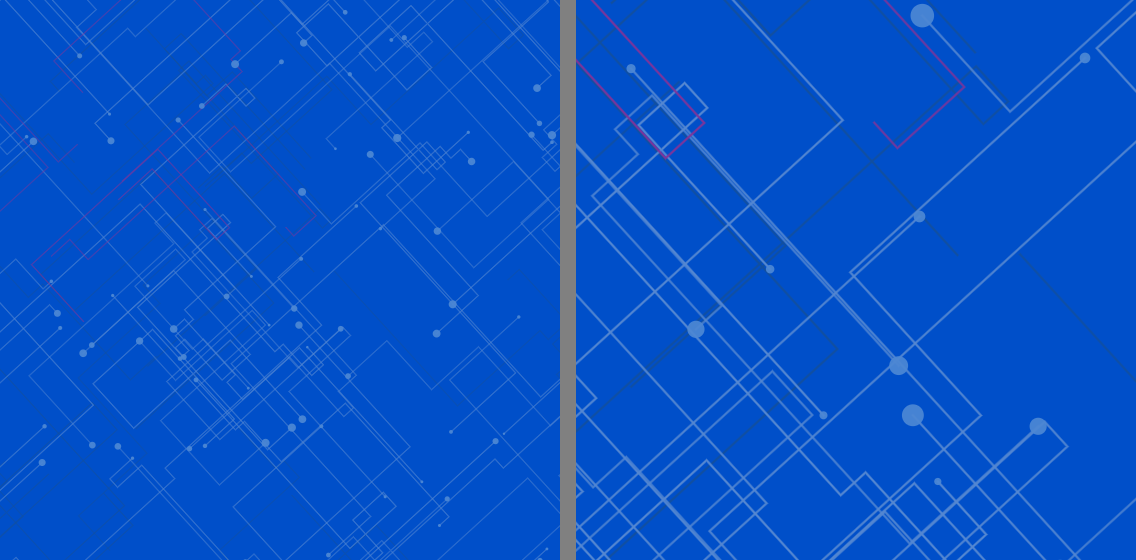
Left, the full canvas; right, a detail of the centre.
Write a Shadertoy shader that draws this background.

```glsl
// Blue backdrop with a slanted circuit of thin right-angled traces and node dots.
#define TILT 0.74
#define DARK_PATHS 24
#define LIGHT_PATHS 76
#define RED_PATHS 4
#define GROUP_SIZE 4
#define GROUP_SPREAD 0.26
#define HALF_WIDTH 0.00066
#define BASE vec3(0.0, 0.31, 0.79)
#define DARK vec3(0.07, 0.31, 0.62)
#define LIGHT vec3(0.33, 0.53, 0.82)
#define RED vec3(0.50, 0.20, 0.60)
#define DOT vec3(0.30, 0.53, 0.83)

vec3 hash3(vec2 seed) {
    vec3 h = fract(seed.xyx * vec3(0.1031, 0.1030, 0.0973));
    h += dot(h, h.yxz + 33.33);
    return fract((h.xxy + h.yzz) * h.zyx);
}

// Distance to a segment that starts at the origin and follows the x axis
float axisSegment(vec2 q, float len) {
    return max(abs(q.x - 0.5 * len) - 0.5 * abs(len), abs(q.y));
}

// Share of a pixel footprint covered by a thin line
float lineCoverage(float d, float px) {
    float f = 0.65 * px;
    return (clamp(HALF_WIDTH - d, -f, f) - clamp(-HALF_WIDTH - d, -f, f)) / (2.0 * f);
}

float disc(vec2 q, float radius, float px) {
    return clamp(0.5 + (radius - length(q)) / px, 0.0, 1.0);
}

// Signed run lengths: many short steps and a few long ones
vec2 runLengths(vec2 h) {
    vec2 s = 2.0 * h - 1.0;
    return sign(s) * mix(vec2(0.02), vec2(0.42), s * s);
}

void mainImage(out vec4 fragColor, in vec2 fragCoord) {
    float px = 1.0 / iResolution.y;
    float c = cos(TILT), s = sin(TILT);
    mat2 toTraces = mat2(c, -s, s, c);
    vec2 p = toTraces * (fragCoord * px);
    vec2 span = vec2(iResolution.x * px, 1.0);

    vec3 col = BASE;
    float dots = 0.0;
    const int lightEnd = DARK_PATHS + LIGHT_PATHS;

    for (int i = 0; i < lightEnd + RED_PATHS; i++) {
        float id = float(i);
        vec3 h = hash3(vec2(id, 7.0));
        bool isLight = i >= DARK_PATHS && i < lightEnd;

        // Evenly spread group centres with scattered members
        vec2 centre = fract(0.37 + float(i / GROUP_SIZE) * vec2(0.7549, 0.5698));
        vec2 start = centre * 1.3 - 0.15 + (h.xy - 0.5) * GROUP_SPREAD;
        vec2 node = toTraces * (start * span);
        vec2 first = node;

        // Walk the trace in alternating perpendicular runs
        float d = 1e3;
        for (int k = 0; k < 3; k++) {
            vec2 run = runLengths(hash3(vec2(id, 19.0 + float(k) * 5.0)).xy);
            d = min(d, axisSegment(p - node, run.x));
            node.x += run.x;
            d = min(d, axisSegment((p - node).yx, run.y));
            node.y += run.y;
        }

        vec3 ink = isLight ? LIGHT : (i < DARK_PATHS ? DARK : RED);
        col = mix(col, ink, lineCoverage(d, px) * mix(0.75, 1.0, h.z));

        // Nodes at both ends of the light traces
        if (isLight) {
            vec2 radius = mix(vec2(0.002), vec2(0.0073), hash3(vec2(id, 53.0)).xy);
            dots = max(dots, disc(p - first, radius.x, px));
            dots = max(dots, disc(p - node, radius.y, px));
        }
    }

    col = mix(col, DOT, 0.92 * dots);
    fragColor = vec4(col, 1.0);
}
```
